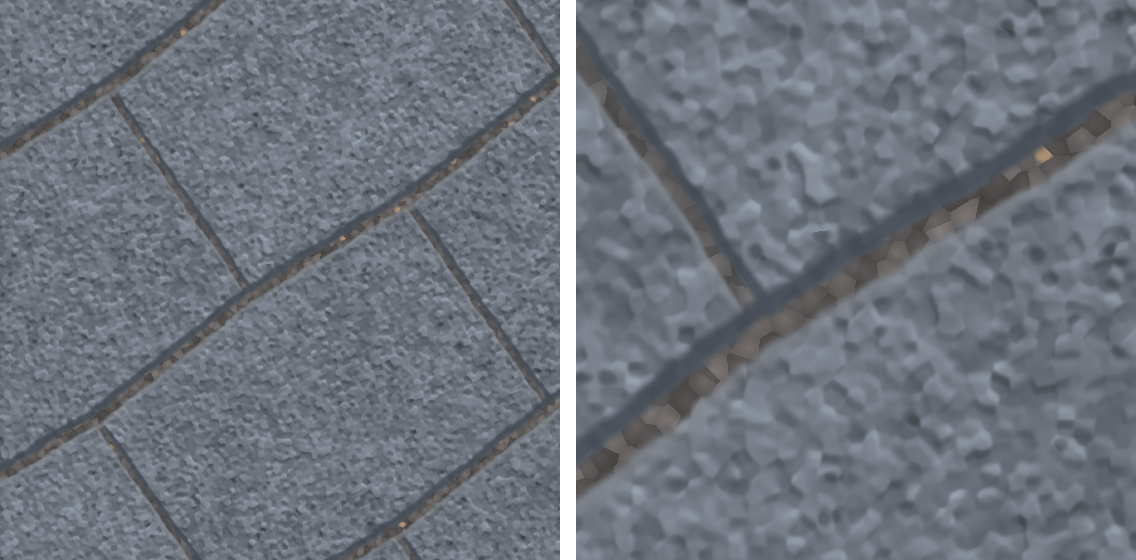
Left, the full canvas; right, a detail of the centre.
Write a Shadertoy shader that draws this texture.

```glsl
const float BED_ANGLE = 0.611;         // tilt of the courses, radians
const float ROW_HEIGHT = 0.470;
const float PAVER_LENGTH = 0.678;
const float ROW_SHIFT = 0.323;         // sideways step from row to row
const vec2 ORIGIN = vec2(0.639, 0.120); // a cross joint and a bed joint
const float ZIGZAG = 0.0105;           // bend of the bed joints
const float BED_HALF_WIDTH = 0.0200;
const float CROSS_HALF_WIDTH = 0.0118;
const float EDGE_WOBBLE = 0.0035;
const float GRAIN_SCALE = 115.0;
const float PIT_SCALE = 34.0;
const float GRIT_SCALE = 75.0;
const vec2 LIGHT_STEP = vec2(0.0015, 0.0050);

const vec3 STONE = vec3(0.435, 0.461, 0.500);
const vec3 LIP = vec3(0.510, 0.525, 0.550);
const vec3 GRIT = vec3(0.385, 0.368, 0.362);
const vec3 CHIP = vec3(0.660, 0.560, 0.450);
const vec3 SHADOW = vec3(0.275, 0.300, 0.335);

vec3 hash3(vec2 cell) {
    vec3 p = fract(cell.xyx * vec3(0.1031, 0.1030, 0.0973));
    p += dot(p, p.yxz + 33.33);
    return fract((p.xxy + p.yzz) * p.zyx);
}

// Smoothly blended cell values, 0 to 1
float grain(vec2 p) {
    vec2 cell = floor(p);
    float sum = 0.0, weight = 0.0;
    for (int y = -1; y <= 1; y++)
    for (int x = -1; x <= 1; x++) {
        vec2 c = cell + vec2(x, y);
        vec3 h = hash3(c);
        vec2 d = c + h.xy - p;
        float w = exp(-6.0 * dot(d, d));
        sum += w * h.z;
        weight += w;
    }
    return sum / weight;
}

// Distance to the nearest cell point, and its random value
vec2 pebble(vec2 p) {
    vec2 cell = floor(p);
    vec2 best = vec2(9.0, 0.0);
    for (int y = -1; y <= 1; y++)
    for (int x = -1; x <= 1; x++) {
        vec2 c = cell + vec2(x, y);
        vec3 h = hash3(c + 71.0);
        float d = length(c + h.xy - p);
        if (d < best.x) best = vec2(d, h.z);
    }
    return best;
}

// Layered sines for broad stains
float stains(vec2 p) {
    float sum = 0.0, amp = 0.5;
    for (int i = 0; i < 5; i++) {
        p = mat2(0.8, 0.6, -0.6, 0.8) * p * 1.7 + 1.3;
        sum += amp * sin(p.x + 1.5 * sin(p.y));
        amp *= 0.7;
    }
    return sum;
}

// Signed offset to the nearest multiple of the period
float wrapped(float x, float period) {
    return (fract(x / period + 0.5) - 0.5) * period;
}

float band(float x, float lo, float hi, float soft) {
    return smoothstep(lo - soft, lo + soft, x) * (1.0 - smoothstep(hi - soft, hi + soft, x));
}

// Lit lip, gritty bed and shaded wall across a joint; s runs from -1 to 1
vec3 paintJoint(vec3 base, vec3 grit, float s) {
    base = mix(base, LIP, 0.65 * band(s, -0.95, -0.45, 0.25));
    base = mix(base, grit, band(s, -0.52, 0.35, 0.18));
    return mix(base, SHADOW, 0.92 * band(s, 0.28, 0.90, 0.20));
}

void mainImage(out vec4 fragColor, in vec2 fragCoord) {
    vec2 p = fragCoord / iResolution.y;
    vec2 along = vec2(cos(BED_ANGLE), sin(BED_ANGLE));
    vec2 q = vec2(dot(p, along), dot(p, vec2(-along.y, along.x))) - ORIGIN;

    // Joint layout, with edges roughened
    float coarse = grain(p * 60.0);
    float wobble = EDGE_WOBBLE * (coarse - 0.5 + 0.25 * sin(q.x * 47.0 + sin(q.y * 39.0)));
    float line = round(q.y / ROW_HEIGHT);
    float bend = 1.0 - 4.0 * abs(wrapped(q.x + line * ROW_SHIFT, PAVER_LENGTH)) / PAVER_LENGTH;
    float bed = q.y - line * ROW_HEIGHT - ZIGZAG * bend;
    float row = bed > 0.0 ? line : line - 1.0;
    float rowX = q.x + row * ROW_SHIFT;
    float cross = wrapped(rowX, PAVER_LENGTH);
    float paver = floor(rowX / PAVER_LENGTH);

    // Stone: fine relief, mottling, stains and a tint per paver
    float fine = grain(p * GRAIN_SCALE);
    float relief = fine - grain((p + LIGHT_STEP) * GRAIN_SCALE);
    float tone = 1.0 + 0.22 * relief + 0.16 * (fine - 0.5) + 0.17 * (coarse - 0.5);
    tone += 0.035 * stains(p * 9.0) + 0.05 * (hash3(vec2(paver, row) + 5.0).x - 0.5);
    vec3 color = STONE * tone;

    // Sparse pits
    vec2 pit = pebble(p * PIT_SCALE + 0.25 * vec2(fine, coarse));
    float pitMask = step(0.82, pit.y) * (1.0 - smoothstep(0.06, 0.24, pit.x));
    color *= 1.0 - 0.28 * pitMask;

    // Joint filling with rare pale chips
    vec2 stone = pebble(p * GRIT_SCALE);
    vec3 grit = GRIT * (0.78 + 0.42 * stone.y) * (1.08 - 0.25 * stone.x);
    grit = mix(grit, CHIP, step(0.975, stone.y) * (1.0 - smoothstep(0.25, 0.50, stone.x)));

    color = paintJoint(color, mix(grit, SHADOW, 0.25), (cross + wobble) / CROSS_HALF_WIDTH);
    color = paintJoint(color, grit, (bed + wobble) / BED_HALF_WIDTH);
    color *= 1.0 + 0.10 * (fine - 0.5);
    fragColor = vec4(color, 1.0);
}
```
